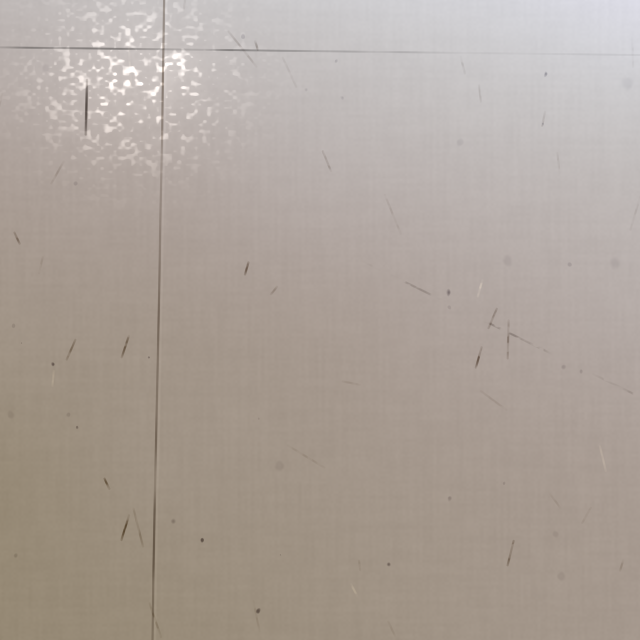
Give the GLSL for this texture, as a WebGL 2 fragment shader.

```glsl
#version 300 es
precision highp float;

uniform vec2 u_resolution;
out vec4 fragColor;

float hash(vec2 p) {
    vec3 q = fract(vec3(p.xyx) * 0.1031);
    q += dot(q, q.yzx + 33.33);
    return fract((q.x + q.y) * q.z);
}

float noise(vec2 p) {
    vec2 i = floor(p), f = fract(p);
    f = f * f * (3.0 - 2.0 * f);
    return mix(mix(hash(i), hash(i + vec2(1, 0)), f.x),
               mix(hash(i + vec2(0, 1)), hash(i + vec2(1, 1)), f.x), f.y);
}

// Coverage of a soft line whose ends taper away
float stroke(vec2 p, vec2 a, vec2 b, float width, float pixel) {
    vec2 ab = b - a;
    float t = clamp(dot(p - a, ab) / dot(ab, ab), 0.0, 1.0);
    float d = length(p - a - ab * t);
    float taper = 0.35 + 0.65 * sin(3.14 * t);
    return taper * (1.0 - smoothstep(width * 0.3, width + pixel, d));
}

// Cool light from the upper right falling off to warm beige
vec3 paintColour(vec2 uv) {
    float r = 0.58 + 0.065 * uv.x + 0.05 * uv.y
            + 0.12 * pow(uv.y, 2.4) * (1.0 + 0.4 * uv.x);
    r += 0.014 * (noise(uv * 4.0 + 7.0) - 0.5);
    float g = r - 0.05 + 0.05 * smoothstep(0.64, 0.85, r);
    float b = r - 0.12 + 0.6 * (r - 0.6);
    return vec3(r, g, b);
}

// Faint crossed brush marks and mottling
float brushGrain(vec2 uv) {
    float vertical = noise(uv * vec2(190.0, 14.0)) - 0.5;
    float horizontal = noise(uv * vec2(16.0, 170.0) + 31.0) - 0.5;
    float mottle = noise(uv * 45.0) - 0.5;
    float fine = noise(uv * 260.0) - 0.5;
    return 0.011 * vertical + 0.009 * horizontal + 0.007 * mottle + 0.010 * fine;
}

// Lamp reflection broken up by the rippled paint
float lampGloss(vec2 uv, float seamX) {
    vec2 d = (uv - vec2(0.205, 0.87)) / vec2(0.125, 0.105);
    float halo = exp(-dot(d, d));
    float ripple = 0.55 * noise(uv * vec2(150.0, 190.0))
                 + 0.45 * noise(uv * vec2(95.0, 130.0) + 17.0);
    float glint = smoothstep(0.52, 0.85, ripple);
    float corner = smoothstep(0.0, 0.003, uv.x - seamX) * exp(-max(uv.x - seamX, 0.0) * 22.0)
                 * smoothstep(0.80, 0.91, uv.y) * (1.0 - smoothstep(0.914, 0.919, uv.y));
    return halo * (0.06 + 0.32 * glint + 0.05 * (ripple - 0.5))
         + corner * (0.05 + 0.16 * glint);
}

void main() {
    vec2 uv = gl_FragCoord.xy / u_resolution;
    float pixel = 1.0 / min(u_resolution.x, u_resolution.y);
    float seamX = 0.238 + 0.019 * uv.y + 0.0012 * (noise(vec2(uv.y * 9.0, 3.0)) - 0.5);
    float seamY = 0.926 - 0.012 * uv.x;

    vec3 colour = paintColour(uv) + brushGrain(uv);
    colour += lampGloss(uv, seamX) * vec3(1.0, 0.98, 0.95);

    // Panel joints
    float joint = 1.0 - smoothstep(0.0006, 0.0012 + pixel, abs(uv.x - seamX));
    float wear = 0.13 + 0.22 * noise(vec2(uv.y * 16.0, 5.0))
               + 0.22 * smoothstep(0.08, 0.12, uv.y) * (1.0 - smoothstep(0.2, 0.24, uv.y));
    colour *= 1.0 - joint * wear * vec3(0.9, 1.0, 1.1);
    float lip = 1.0 - smoothstep(0.0, 0.003, abs(uv.x - seamX - 0.004));
    colour += 0.022 * lip;
    float ledge = 1.0 - smoothstep(0.0005, 0.001 + pixel, abs(uv.y - seamY));
    float ledgeFade = 1.0 - 0.8 * smoothstep(0.35, 0.75, uv.x);
    colour *= 1.0 - ledge * ledgeFade * (0.08 + 0.25 * noise(vec2(uv.x * 22.0, 8.0)));

    // Scattered scratches, mostly upright, a few pale
    float skip = smoothstep(0.2, 0.65, noise(uv * 130.0));
    for (int i = 0; i < 42; i++) {
        float k = float(i);
        vec2 centre = vec2(hash(vec2(k, 1.3)), hash(vec2(k, 2.7)));
        float lean = (hash(vec2(k, 3.1)) - 0.5) * (i % 3 == 0 ? 2.8 : 1.1);
        float size = mix(0.007, 0.04, pow(hash(vec2(k, 4.9)), 2.0));
        vec2 arm = vec2(sin(lean), cos(lean)) * size;
        float mark = stroke(uv, centre - arm, centre + arm, 0.0013, pixel);
        float depth = 0.06 + 0.32 * pow(hash(vec2(k, 5.7)), 3.0);
        mark *= depth * mix(0.35, 1.0, skip);
        colour += i % 8 == 5 ? mark * vec3(0.7, 0.65, 0.5)
                             : -mark * vec3(0.75, 0.8, 0.85);
    }

    // Long broken scrape and one dark nick in the gloss
    float scrape = stroke(uv, vec2(0.56, 0.595), vec2(1.03, 0.365), 0.0013, pixel);
    colour -= 0.12 * scrape * skip * smoothstep(0.3, 0.6, noise(uv * 18.0));
    colour -= 0.4 * stroke(uv, vec2(0.134, 0.79), vec2(0.136, 0.875), 0.0016, pixel);

    // Small specks and broad grey smudges
    for (int i = 0; i < 36; i++) {
        float k = float(i) + 60.0;
        vec2 centre = vec2(hash(vec2(k, 6.1)), hash(vec2(k, 7.3)));
        bool smudge = i % 4 == 0;
        float radius = (smudge ? 0.009 : 0.0028) * mix(0.5, 1.1, hash(vec2(k, 8.9)));
        float d = length((uv - centre) * vec2(1.0, 0.85)) + 0.003 * (noise(uv * 140.0) - 0.5);
        float spot = 1.0 - smoothstep(radius * 0.4, radius + pixel, d);
        float depth = smudge ? 0.035 : 0.05 + 0.2 * pow(hash(vec2(k, 9.7)), 2.0);
        colour -= spot * depth * vec3(1.0, 1.0, 0.9);
    }

    fragColor = vec4(clamp(colour, 0.0, 1.0), 1.0);
}
```
